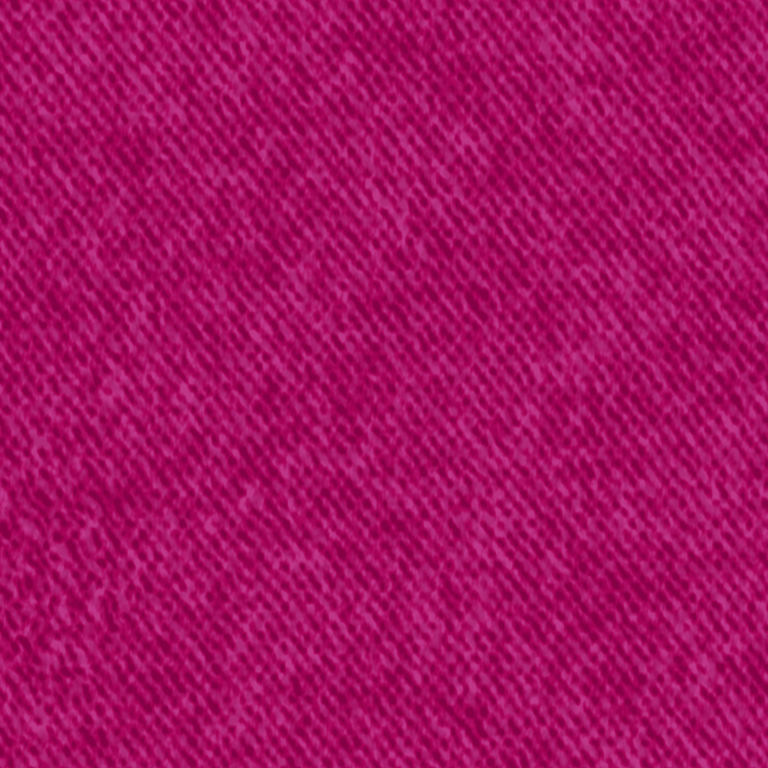
This texture is drawn by a three.js fragment shader. Its source:

```glsl
// Magenta knitted cloth with fine diagonal ribs, dark stitch gaps and fuzzy yarn.
varying vec2 vUv;

vec2 hash2(vec2 p) {
  vec3 a = fract(p.xyx * vec3(0.1031, 0.1030, 0.0973));
  a += dot(a, a.yzx + 33.33);
  return fract((a.xx + a.yz) * a.zy);
}

float cornerSlope(vec2 cell, vec2 offset) {
  float angle = 6.2832 * hash2(cell + 57.0).x;
  return dot(vec2(cos(angle), sin(angle)), offset);
}

// Gradient noise, roughly -0.7 to 0.7
float gradientNoise(vec2 p) {
  vec2 i = floor(p), f = fract(p);
  vec2 u = f * f * f * (f * (f * 6.0 - 15.0) + 10.0);
  vec2 e = vec2(1.0, 0.0);
  return mix(mix(cornerSlope(i, f), cornerSlope(i + e, f - e), u.x),
             mix(cornerSlope(i + e.yx, f - e.yx), cornerSlope(i + 1.0, f - 1.0), u.x), u.y);
}

// Soft slanted gaps, each row stepping half a stitch to the left going up
float stitchGaps(vec2 q, float jitter) {
  float gaps = 0.0;
  for (int j = -1; j <= 1; j++) {
    for (int i = -1; i <= 1; i++) {
      float row = floor(q.y) + float(j);
      float x = q.x + 0.5 * row;
      float column = floor(x) + float(i);
      vec2 id = vec2(column, row + 200.0);
      vec2 d = vec2(x - column, q.y - row) - 0.5;
      d -= (hash2(id) - 0.5) * jitter;
      d.x += 0.18 * d.y;
      d /= vec2(0.26, 0.55);
      gaps += exp(-dot(d, d)) * mix(0.7, 1.25, hash2(id + 31.0).y);
    }
  }
  return gaps;
}

void main() {
  // Worn patch near the lower left edge
  vec2 patchOffset = (vUv - vec2(0.04, 0.24)) * vec2(7.0, 6.0);
  float wear = exp(-dot(patchOffset, patchOffset));

  // Slow drift of the cloth and small wobble of the yarn
  vec2 cloth = vUv;
  cloth += 0.004 * vec2(gradientNoise(vUv * 4.0), gradientNoise(vUv * 4.0 + 19.0));
  cloth += (0.002 + 0.004 * wear)
         * vec2(gradientNoise(vUv * 34.0 + 7.0), gradientNoise(vUv * 34.0 + 43.0));

  float gaps = stitchGaps(cloth * vec2(46.0, 74.0), 0.2 + 0.3 * wear);

  // Yarn height with fuzz and uneven patches
  float height = 0.96 - 1.02 * gaps;
  height += 0.48 * gradientNoise(cloth * vec2(115.0, 72.0) + 11.0);
  height += 0.34 * gradientNoise(cloth * vec2(210.0, 130.0) + 3.0);
  height += 0.4 * gradientNoise(vUv * vec2(30.0, 24.0) + 5.0);
  height += 0.22 * gradientNoise(vUv * 7.0 + 29.0) - 0.08 * wear;

  // Deep gap, saturated yarn and pale raised fibre
  vec3 color = mix(vec3(0.52, 0.0, 0.27), vec3(0.665, 0.015, 0.35), smoothstep(-0.15, 0.62, height));
  color = mix(color, vec3(0.75, 0.21, 0.53), smoothstep(0.44, 1.12, height));

  // Dusty tint varying between strands
  float dust = smoothstep(-0.1, 0.3, gradientNoise(cloth * vec2(64.0, 48.0) + 71.0));
  color = mix(color, vec3(0.645, 0.11, 0.41), 0.5 * dust * smoothstep(0.25, 0.6, height));

  gl_FragColor = vec4(color, 1.0);
}
```
